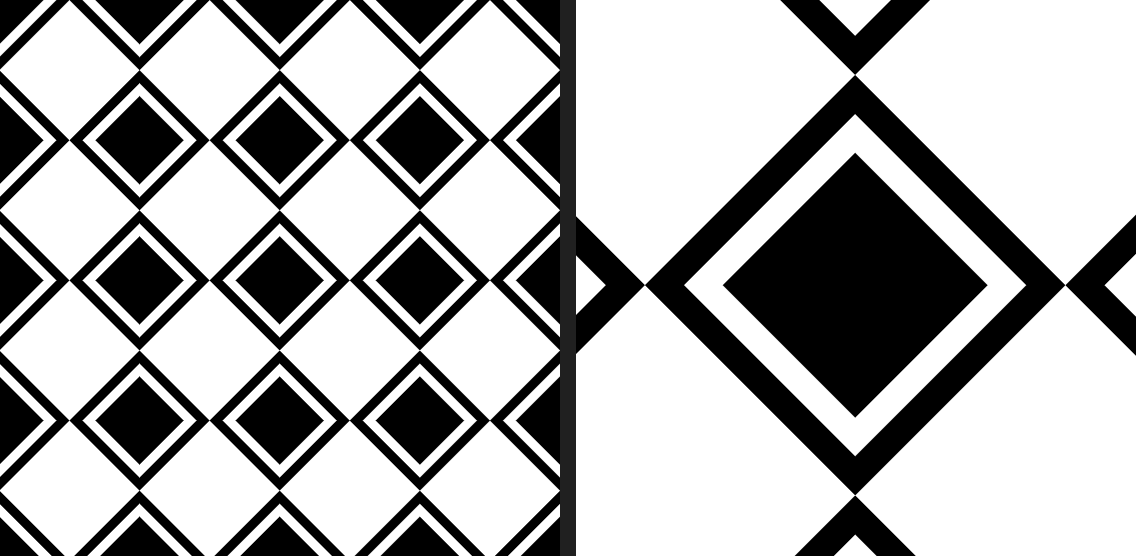
Left, the full canvas; right, a detail of the centre.
Write a Shadertoy shader that draws this pattern.

```glsl
// Black and white lattice of touching diamond frames, each with a solid diamond inside.

// Antialiased coverage of a diamond with the given half diagonal.
float diamond(vec2 p, float halfDiagonal, float pixel) {
    float dist = (abs(p.x) + abs(p.y) - halfDiagonal) * 0.70711;
    return clamp(0.5 - dist / pixel, 0.0, 1.0);
}

void mainImage(out vec4 fragColor, in vec2 fragCoord) {
    // Four repeats across the width, anchored at the top edge
    float cellSize = 0.2503 * iResolution.x;
    vec2 centre = vec2(0.4995 * iResolution.x, iResolution.y - 0.5007 * iResolution.x);
    vec2 cell = fract((fragCoord - centre) / cellSize + 0.5) - 0.5;
    float pixel = 1.0 / cellSize;

    // Outer frame, white gap, solid core
    float ink = diamond(cell, 0.5, pixel)
              - diamond(cell, 0.407, pixel)
              + diamond(cell, 0.315, pixel);

    fragColor = vec4(vec3(1.0 - ink), 1.0);
}
```
